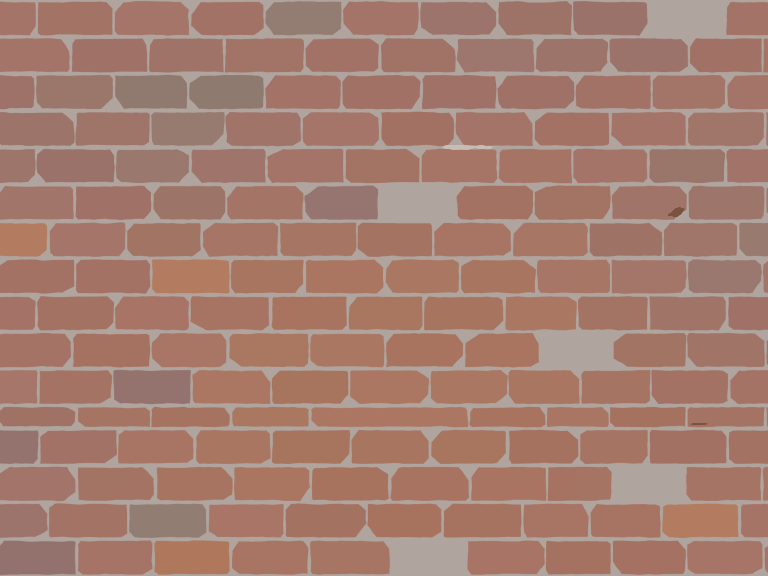
Reproduce this texture procedurally as a WebGL 1 fragment shader.

```glsl
precision highp float;
// Weathered brick wall: sixteen flat-toned courses with chipped corners, pale mortar and missing bricks.
uniform vec2 u_resolution;

// Layout: heights are fractions of the canvas height
const float COLUMNS = 10.0;
const float COURSE_HEIGHT = 0.064;
const float THIN_HEIGHT = 0.040;
const float THIN_ROW = 11.0;
const float LAST_ROW = 15.0;
const float JOINT_SHIFT = 0.06;   // random joint offset, in bricks
const float STRETCH = 0.018;      // widening of the lower left courses
const vec2 HALF_JOINT = vec2(0.0021, 0.0033);
const float RAGGED = 0.0034;
const float CHIP_SIZE = 0.020;

// Special bricks: matching rows (from the top) and columns
const vec4 GAP_ROWS = vec4(0.0, 5.0, 9.0, 13.0);
const vec4 GAP_COLS = vec4(8.0, 4.0, 6.0, 7.0);
const vec2 LOW_GAP = vec2(4.0, 15.0);
const vec4 GREY_ROWS = vec4(0.0, 2.0, 2.0, 14.0);
const vec4 GREY_COLS = vec4(3.0, 1.0, 2.0, 1.0);
const vec4 PLUM_ROWS = vec4(5.0, 10.0, 12.0, 15.0);
const vec4 PLUM_COLS = vec4(3.0, 1.0, -1.0, -1.0);
const vec4 AMBER_ROWS = vec4(6.0, 7.0, 14.0, 15.0);
const vec4 AMBER_COLS = vec4(-1.0, 1.0, 8.0, 1.0);

const vec3 MORTAR = vec3(0.688, 0.643, 0.618);
const vec3 ROSE = vec3(0.643, 0.448, 0.402);
const vec3 CLAY = vec3(0.662, 0.460, 0.376);
const vec3 GREY = vec3(0.570, 0.485, 0.445);
const vec3 PLUM = vec3(0.585, 0.455, 0.440);
const vec3 AMBER = vec3(0.695, 0.478, 0.368);
const vec3 CHALK = vec3(0.78, 0.74, 0.71);
const vec3 SOOT = vec3(0.48, 0.32, 0.24);

float hash(vec2 p) {
  return fract(sin(dot(p, vec2(127.1, 311.7))) * 43758.5453);
}

float noise(vec2 p) {
  vec2 i = floor(p), f = fract(p);
  f = f * f * (3.0 - 2.0 * f);
  return mix(mix(hash(i), hash(i + vec2(1.0, 0.0)), f.x),
             mix(hash(i + vec2(0.0, 1.0)), hash(i + 1.0), f.x), f.y);
}

// 1 when the cell (column, row) is in the list
float listed(vec4 cols, vec4 rows, vec2 cell) {
  vec4 d = abs(cols - cell.x) + abs(rows - cell.y);
  return step(min(min(d.x, d.y), min(d.z, d.w)), 0.5);
}

// Soft round influence around a centre
float field(vec2 p, vec2 centre, vec2 radius) {
  vec2 d = (p - centre) / radius;
  return exp(-dot(d, d));
}

// Ragged elliptical fleck
float fleck(vec2 uv, vec2 centre, vec2 radius) {
  float d = length((uv - centre) / radius) + noise(uv * vec2(110.0, 190.0)) - 0.5;
  return 1.0 - smoothstep(0.85, 1.1, d);
}

// Position of the vertical joint that opens a brick
float joint(float col, float row) {
  return col + JOINT_SHIFT * hash(vec2(col, row) + 17.3);
}

vec3 brickColour(vec2 cell, vec2 centre) {
  float r = hash(cell + 5.7);
  float warm = field(centre, vec2(0.52, 0.34), vec2(0.38, 0.32)) * 1.25;
  vec3 colour = mix(ROSE, CLAY, clamp(warm + 0.4 * r - 0.2, 0.0, 1.0));
  float cool = field(centre, vec2(0.15, 0.76), vec2(0.22, 0.14))
             + field(centre, vec2(0.94, 0.58), vec2(0.14, 0.18))
             + field(centre, vec2(0.72, 0.93), vec2(0.17, 0.09))
             + field(centre, vec2(0.0, 0.16), vec2(0.10, 0.12));
  vec3 coolTone = mix(GREY, PLUM, hash(cell + 31.9));
  colour = mix(colour, coolTone, clamp(cool * (0.25 + 0.8 * r), 0.0, 0.9));
  colour = mix(colour, GREY, listed(GREY_COLS, GREY_ROWS, cell));
  colour = mix(colour, PLUM, listed(PLUM_COLS, PLUM_ROWS, cell));
  colour = mix(colour, AMBER, listed(AMBER_COLS, AMBER_ROWS, cell));
  return colour + 0.018 * (hash(cell + 71.3) - 0.5);
}

void main() {
  vec2 uv = gl_FragCoord.xy / u_resolution;
  float aspect = u_resolution.x / u_resolution.y;
  vec2 p = vec2(uv.x * aspect, uv.y);

  // Courses, counted from the top, one of them thin
  float depth = 1.0 - uv.y;
  float thinTop = THIN_ROW * COURSE_HEIGHT;
  float below = step(thinTop + THIN_HEIGHT, depth);
  float thin = step(thinTop, depth) - below;
  float lift = below * (COURSE_HEIGHT - THIN_HEIGHT);
  float row = mix(min(floor((depth + lift) / COURSE_HEIGHT), LAST_ROW), THIN_ROW, thin);
  float height = mix(COURSE_HEIGHT, THIN_HEIGHT, thin);
  float middle = row * COURSE_HEIGHT - lift + 0.5 * height;

  // Staggered columns with irregular joints
  float bulge = min(uv.x / 0.71, max(0.0, (0.80 - uv.x) / 0.09));
  float x = (uv.x - STRETCH * smoothstep(3.0, 14.0, row) * bulge) * COLUMNS;
  x -= mix(0.44, 0.92, mod(row, 2.0)) + 0.16 * step(abs(mod(row, 8.0) - 6.0), 0.5);
  float col = floor(x);
  col -= step(x, joint(col, row));
  float left = joint(col, row), right = joint(col + 1.0, row);
  if (thin > 0.5 && abs(col - 3.5) < 1.0) {  // one long brick
    col = 3.0;
    left = joint(3.0, row);
    right = joint(5.0, row);
  }
  vec2 cell = vec2(col, row);

  // Brick outline: box, slanted corner chips, ragged edge
  float unit = aspect / COLUMNS;
  vec2 local = vec2((x - 0.5 * (left + right)) * unit, middle - depth);
  vec2 q = abs(local) - vec2(0.5 * (right - left) * unit, 0.5 * height) + HALF_JOINT;
  vec2 corner = cell * 3.0 + sign(local);
  float chip = CHIP_SIZE * pow(hash(corner + 9.1), 1.7) * height / COURSE_HEIGHT;
  vec2 slant = normalize(vec2(0.45 + hash(corner + 43.7), 0.9));
  float edge = max(max(q.x, q.y), dot(q, slant) + 0.7 * chip);
  edge += RAGGED * (0.65 * noise(p * 38.0) + 0.35 * noise(p * 110.0) - 0.5);
  float pixel = 0.7 / u_resolution.y;
  float brick = 1.0 - smoothstep(-pixel, pixel, edge);
  float lowGap = step(abs(col - LOW_GAP.x) + abs(row - LOW_GAP.y), 0.5);
  brick *= 1.0 - max(lowGap, listed(GAP_COLS, GAP_ROWS, cell));

  vec2 centre = vec2(uv.x - local.x / aspect, 1.0 - middle);
  vec3 colour = mix(MORTAR, brickColour(cell, centre), brick);

  // Chalky scrape and dark chips
  colour = mix(colour, CHALK, fleck(uv, vec2(0.602, 0.744), vec2(0.036, 0.0035)));
  vec2 skewed = uv - vec2(0.0, 0.5 * (uv.x - 0.88));
  colour = mix(colour, SOOT, fleck(skewed, vec2(0.88, 0.630), vec2(0.008, 0.007)));
  colour = mix(colour, SOOT, fleck(uv, vec2(0.910, 0.264), vec2(0.011, 0.0018)));
  gl_FragColor = vec4(colour, 1.0);
}
```
